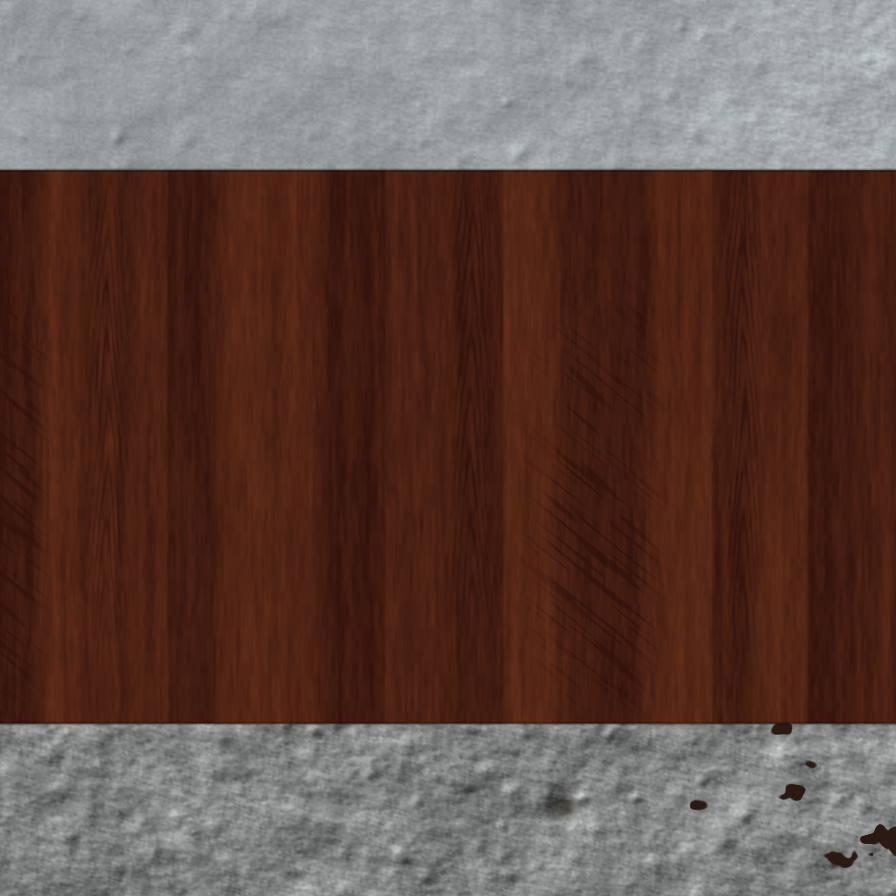
Write a WebGL 2 fragment shader that draws this texture.

```glsl
#version 300 es
precision highp float;
// A dark red-brown wood panel set between two strips of rough grey plaster.
// Wood: soft vertical bands, stretched noise grain and nested arch lines.
// Plaster: a noise height field with domes, shaded by its slope to the light.
uniform vec2 u_resolution;
out vec4 fragColor;

float hash(vec2 p) {
  return fract(sin(dot(p, vec2(127.1, 311.7))) * 43758.55);
}

float noise(vec2 p) {
  vec2 i = floor(p), f = fract(p);
  f = f * f * (3.0 - 2.0 * f);
  return mix(mix(hash(i), hash(i + vec2(1, 0)), f.x),
             mix(hash(i + vec2(0, 1)), hash(i + vec2(1, 1)), f.x), f.y);
}

float fbm(vec2 p) {
  float sum = 0.0, amp = 0.5;
  for (int i = 0; i < 5; i++) {
    sum += amp * noise(p);
    p = mat2(1.6, 1.2, -1.2, 1.6) * p + 7.3;
    amp *= 0.5;
  }
  return sum;
}

// Soft-edged interval from a to b
float band(float x, float a, float b, float softA, float softB) {
  return smoothstep(a - softA, a + softA, x) * (1.0 - smoothstep(b - softB, b + softB, x));
}

// Round blob, 1 at its centre
float blob(vec2 p, vec2 centre, float radius) {
  vec2 d = (p - centre) / radius;
  return exp(-dot(d, d));
}

// Scattered small domes, one per grid cell at most
float domes(vec2 p) {
  vec2 cell = floor(p);
  float sum = 0.0;
  for (int j = -1; j <= 1; j++)
    for (int i = -1; i <= 1; i++) {
      vec2 c = cell + vec2(i, j);
      vec2 spot = c + vec2(hash(c + 3.1), hash(c + 8.7));
      sum += step(0.6, hash(c)) * blob(p, spot, 0.15 + 0.2 * hash(c + 5.5));
    }
  return sum;
}

float plasterHeight(vec2 p) {
  float h = 0.5 * fbm(p * vec2(17.0, 22.0) + 4.0 * p.yx) + 0.07 * domes(p * 27.0);
  // Larger knobs: x, y, radius
  vec3 knobs[5] = vec3[5](vec3(0.208, 0.968, 0.011), vec3(0.207, 0.847, 0.012),
    vec3(0.13, 0.848, 0.007), vec3(0.578, 0.83, 0.009), vec3(0.015, 0.99, 0.014));
  for (int i = 0; i < 5; i++) h += 0.16 * blob(p, knobs[i].xy, knobs[i].z);
  h -= 0.3 * blob(p, vec2(0.628, 0.098), 0.019);
  h -= 0.25 * blob(p, vec2(0.35, 0.04), 0.04);
  return h;
}

vec3 plaster(vec2 p) {
  float upper = step(0.5, p.y);
  float slope = plasterHeight(p) - plasterHeight(p + vec2(-0.0028, 0.0028));
  float gain = mix(4.6, 1.3 + 1.4 * p.x * p.x, upper);
  float light = mix(0.51, 0.6 + 0.05 * p.x, upper) + clamp(gain * slope, -0.32, 0.28);
  light += 0.1 * (fbm(p * 6.0) - 0.5) + 0.05 * (noise(p * 330.0) - 0.5);
  vec3 col = light * mix(vec3(0.99, 1.01, 1.0), vec3(0.975, 1.01, 1.025), upper);
  col = mix(col, vec3(0.2, 0.17, 0.13), 0.75 * blob(p, vec2(0.632, 0.098), 0.011));
  // Flaked chips: x, y, radius
  vec3 chips[6] = vec3[6](vec3(0.872, 0.187, 0.008), vec3(0.885, 0.118, 0.011),
    vec3(0.988, 0.064, 0.018), vec3(0.938, 0.04, 0.011),
    vec3(0.781, 0.101, 0.007), vec3(0.902, 0.147, 0.006));
  for (int i = 0; i < 6; i++) {
    float ragged = chips[i].z * (0.25 + 1.3 * noise(p * 110.0));
    float d = length((p - chips[i].xy) * vec2(0.8, 1.1)) - ragged;
    col = mix(vec3(0.17, 0.1, 0.08), col, smoothstep(-0.0015, 0.0015, d));
  }
  return col;
}

vec3 wood(vec2 p) {
  float x = p.x + 0.004 * (noise(vec2(p.x * 30.0, p.y * 5.0)) - 0.5);
  // Broad vertical bands
  float tone = 0.47 - 0.28 * band(x, -0.1, 0.045, 0.01, 0.012)
    + 0.2 * band(x, 0.05, 0.09, 0.012, 0.006) - 0.25 * band(p.x, 0.187, 0.24, 0.002, 0.015)
    + 0.17 * band(x, 0.24, 0.345, 0.012, 0.015) - 0.3 * band(p.x, 0.36, 0.43, 0.02, 0.002)
    + 0.08 * band(p.x, 0.43, 0.48, 0.002, 0.02) - 0.14 * band(p.x, 0.5, 0.561, 0.015, 0.002)
    + 0.24 * band(p.x, 0.562, 0.615, 0.002, 0.015) - 0.22 * band(x, 0.625, 0.72, 0.015, 0.015)
    + 0.24 * band(p.x, 0.73, 0.795, 0.015, 0.002) - 0.14 * band(p.x, 0.795, 0.845, 0.002, 0.02)
    + 0.1 * band(p.x, 0.85, 0.901, 0.02, 0.002) - 0.24 * band(p.x, 0.902, 0.965, 0.002, 0.012);
  // Streaks and fine pores
  tone += 0.3 * (noise(vec2(x * 95.0, p.y * 3.0)) - 0.5);
  tone += 0.3 * (noise(vec2(x * 260.0, p.y * 22.0)) - 0.5);
  tone += 0.22 * (noise(vec2(x * 420.0, p.y * 75.0)) - 0.5);
  tone += 0.12 * (0.5 - p.y);
  // Nested arches along three hearts
  for (int i = 0; i < 3; i++) {
    float dx = x - (0.118 + 0.405 * float(i) - 0.05 * step(1.5, float(i)) * 2.0);
    dx += 0.012 * (noise(vec2(p.y * 6.0, float(i) * 9.0)) - 0.5);
    float rise = p.y + 11.0 * sqrt(dx * dx + 0.00001) + 0.06 * noise(p * vec2(60.0, 8.0));
    float line = pow(0.5 + 0.5 * sin(rise * 95.0), 3.0);
    tone -= 0.3 * line * exp(-dx * dx * 2600.0) * band(p.y, 0.3, 0.79, 0.12, 0.05);
  }
  // Slanted flecks
  vec2 q = vec2(p.x * 0.8 + p.y * 0.6, p.y * 0.8 + p.x * 0.65);
  float fleck = smoothstep(0.62, 0.85, noise(q * vec2(75.0, 290.0)));
  float area = band(p.x, 0.6, 0.73, 0.04, 0.03) + band(p.x, -0.1, 0.045, 0.02, 0.02);
  tone -= 0.32 * fleck * area * band(p.y, 0.24, 0.62, 0.08, 0.12);
  return mix(vec3(0.2, 0.078, 0.052), vec3(0.39, 0.18, 0.098), clamp(tone, 0.0, 1.0));
}

void main() {
  vec2 p = gl_FragCoord.xy / u_resolution;
  float soft = 0.6 / u_resolution.y;
  float panel = band(p.y, 0.1925, 0.81, soft, soft);
  vec3 col = mix(plaster(p), wood(p), panel);
  // Thin shadow lines where the panel meets the plaster
  float seam = min(abs(p.y - 0.1925), abs(p.y - 0.81));
  col *= 1.0 - 0.35 * (1.0 - smoothstep(0.0, 0.003, seam));
  fragColor = vec4(col, 1.0);
}
```
